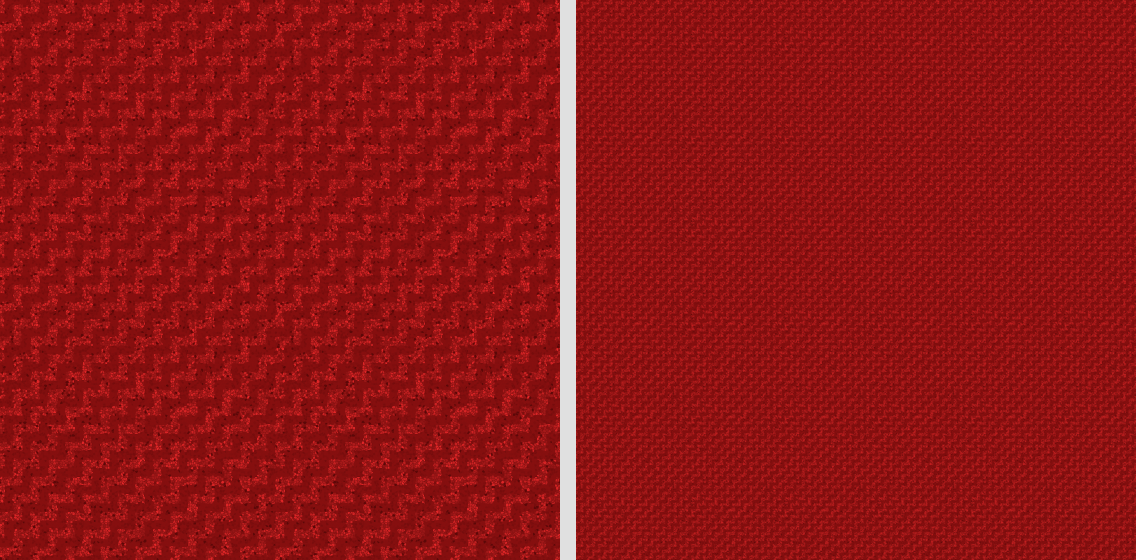
Left, the tile; right, the same tile 3 across and 3 down.
Give the GLSL for this pattern, as a Shadertoy shader.

```glsl
const float TILES = 2.0;     // identical cloth swatches per side
const float THREADS = 32.0;  // threads per swatch, a multiple of 4
const float GRAINS = 120.0;  // fibre grains per swatch
const float GAP = 0.3;       // soft dark border of a grain, in grain units
const float FRAY = 0.2;      // raggedness of thread edges, in threads
const float CLING = 0.5;     // how far thread edges follow the grain outlines
const float SPECKS = 0.035;  // share of dark grains
const int SAMPLES = 2;       // antialiasing samples per axis

const vec3 SHADE = vec3(0.36, 0.03, 0.03);
const vec3 BASE = vec3(0.53, 0.06, 0.06);
const vec3 DIM = vec3(0.565, 0.08, 0.08);
const vec3 LIT = vec3(0.88, 0.15, 0.155);

// Integer hash, free of visible clusters on small grids
vec3 hash3(vec2 p, uint seed) {
    uvec3 v = uvec3(uvec2(ivec2(p)), seed) * 1664525u + 1013904u;
    v.x += v.y * v.z;
    v.y += v.z * v.x;
    v.z += v.x * v.y;
    v ^= v >> 16u;
    v.x += v.y * v.z;
    v.y += v.z * v.x;
    v.z += v.x * v.y;
    return vec3(v & 65535u) / 65535.0;
}

// Two-by-two twill with alternating dark and light threads.
// x: 1 where the thread is light, y: 1 where the warp lies on top
vec2 weave(vec2 cell) {
    float warpOnTop = step(mod(cell.x + cell.y + 1.0, 4.0), 1.5);
    float lightWarp = 1.0 - mod(cell.x, 2.0);
    float lightWeft = mod(cell.y, 2.0);
    return vec2(mix(lightWeft, lightWarp, warpOnTop), warpOnTop);
}

// Colour of one fibre grain on the thread under it
vec3 grainColor(vec2 place, vec2 id) {
    vec3 rnd = hash3(id, 3u);
    vec3 wear = hash3(id, 7u);
    vec2 cell = floor(place / GRAINS * THREADS + 0.5 + FRAY * (rnd.xy - 0.5));
    vec2 thread = weave(cell);
    float tone = mix(0.92, 1.04, thread.y);

    vec3 light = mix(DIM, LIT, pow(rnd.z, 1.35) * tone);
    light = mix(light, BASE * 0.92, step(wear.x, 0.1));
    vec3 dark = mix(BASE, SHADE, 0.38 * smoothstep(0.4, 0.95, rnd.z));
    vec3 color = mix(dark, light, thread.x);
    return mix(color, SHADE, step(wear.y, SPECKS));
}

// Wrapping cellular fibres
vec3 cloth(vec2 uv) {
    vec2 p = fract(uv * TILES) * GRAINS;
    vec2 home = floor(p);
    float nearest = 9.0, second = 9.0;
    vec2 centre = p, id = home;
    for (int y = -1; y <= 1; y++) {
        for (int x = -1; x <= 1; x++) {
            vec2 g = home + vec2(x, y);
            vec2 wrapped = mod(g, GRAINS);
            vec2 c = g + hash3(wrapped, 1u).xy;
            float d = distance(p, c);
            if (d < nearest) {
                second = nearest;
                nearest = d;
                centre = c;
                id = wrapped;
            } else {
                second = min(second, d);
            }
        }
    }
    float body = smoothstep(0.0, GAP, second - nearest);
    return mix(BASE * 0.97, grainColor(mix(p, centre, CLING), id), body);
}

void mainImage(out vec4 fragColor, in vec2 fragCoord) {
    vec3 color = vec3(0.0);
    for (int y = 0; y < SAMPLES; y++) {
        for (int x = 0; x < SAMPLES; x++) {
            vec2 offset = (vec2(x, y) + 0.5) / float(SAMPLES) - 0.5;
            color += cloth((fragCoord + offset) / iResolution.xy);
        }
    }
    fragColor = vec4(color / float(SAMPLES * SAMPLES), 1.0);
}
```
